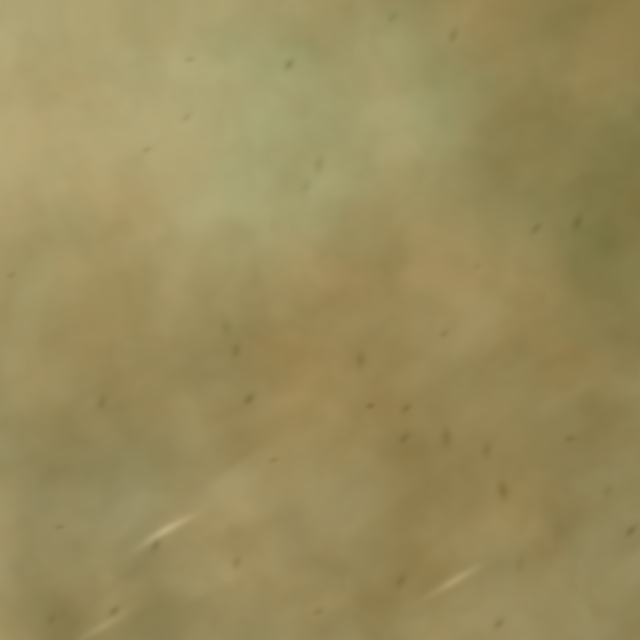
Write a WebGL 1 fragment shader that draws this texture.

```glsl
precision highp float;
// Soft, weathered olive-tan surface with cloudy stains, small specks and pale scratches.

uniform vec2 u_resolution;

#define BASE_COLOR vec3(0.616, 0.560, 0.374)
#define WARM_SHIFT vec3(0.045, -0.015, -0.020)
#define GREY_SHIFT vec3(-0.010, -0.004, 0.022)
#define CLOUD_SCALE 3.2
#define CLOUD_CONTRAST 0.105
#define FIBRE_CONTRAST 0.045
#define FIBRE_ANGLE 0.55
#define SPECK_CELLS 15.0
#define SPECK_CHANCE 0.13
#define SPECK_DEPTH 0.075
#define SCRATCH_LIGHT 0.115

vec4 hash4(vec2 cell) {
    vec4 phase = vec4(dot(cell, vec2(127.1, 311.7)), dot(cell, vec2(269.5, 183.3)),
                      dot(cell, vec2(419.2, 371.9)), dot(cell, vec2(71.7, 237.1)));
    return fract(sin(phase) * 43758.5);
}

mat2 rotation(float angle) {
    float c = cos(angle), s = sin(angle);
    return mat2(c, -s, s, c);
}

// Smooth cellular noise: two independent fields, each centred on zero.
vec2 blotches(vec2 p) {
    vec2 cell = floor(p), local = fract(p);
    vec2 sum = vec2(0.0);
    float total = 0.001;
    for (int y = -1; y <= 1; y++) {
        for (int x = -1; x <= 1; x++) {
            vec2 offset = vec2(float(x), float(y));
            vec4 h = hash4(cell + offset);
            vec2 d = offset + 0.15 + 0.7 * h.xy - local;
            float w = max(0.0, 1.0 - dot(d, d) / 1.32);
            w *= w * w;
            sum += w * (h.zw - 0.5);
            total += w;
        }
    }
    return sum / total;
}

// Layers of blotches: x is tone, y is tint.
vec2 clouds(vec2 p) {
    vec2 sum = vec2(0.0);
    float weight = 1.0;
    for (int i = 0; i < 5; i++) {
        sum += weight * blotches(p);
        p = rotation(0.6) * p * 2.07 + vec2(17.3, 9.1);
        weight *= 0.6;
    }
    return sum;
}

// Sparse, slightly elongated soft spots.
float specks(vec2 p) {
    vec2 cell = floor(p), local = fract(p);
    float amount = 0.0;
    for (int y = -1; y <= 1; y++) {
        for (int x = -1; x <= 1; x++) {
            vec2 offset = vec2(float(x), float(y));
            vec4 h = hash4(cell + offset + 53.0);
            vec2 d = rotation(0.2 + 1.6 * h.w) * (offset + 0.15 + 0.7 * h.xy - local);
            float size = mix(0.07, 0.14, h.w);
            d /= size * vec2(1.5, 0.9);
            float present = step(h.z, SPECK_CHANCE) * mix(0.4, 1.0, h.x);
            amount += present * exp(-dot(d, d));
        }
    }
    return amount;
}

// A few oblique scratches near the lower edge, each with a faint trail.
float scratches(vec2 p) {
    float amount = 0.0;
    for (int i = 0; i < 3; i++) {
        float n = float(i);
        vec2 center = vec2(fract(0.26 + 0.45 * n), 0.17 - 0.075 * n);
        vec2 d = rotation(FIBRE_ANGLE) * (p - center);
        vec2 core = d / vec2(0.040, 0.0065);
        vec2 trail = (d + vec2(0.035, 0.0)) / vec2(0.065, 0.016);
        float strength = 1.0 - 0.25 * n;
        amount += strength * (exp(-dot(core, core)) + 0.25 * exp(-dot(trail, trail)));
    }
    return amount;
}

void main() {
    vec2 p = gl_FragCoord.xy / u_resolution;
    vec2 warp = blotches(p * 9.0 + 31.0);
    vec2 cloud = clouds((p + 0.035 * warp) * CLOUD_SCALE + 4.0);
    float low = 1.0 - smoothstep(0.2, 0.6, p.y);

    // Broad light from the upper left, then stains and oblique fibres.
    float tone = 0.04 * (0.5 - p.x) + 0.07 * (1.0 - p.x) * (1.0 - low) - 0.021;
    tone += CLOUD_CONTRAST * cloud.x;
    vec2 along = rotation(FIBRE_ANGLE) * (p + 0.02 * warp);
    tone += FIBRE_CONTRAST * mix(0.25, 1.0, low) * blotches(along * vec2(8.0, 27.0)).x;

    // Fine marks.
    vec2 bent = p + 0.008 * warp;
    tone -= SPECK_DEPTH * specks(bent * SPECK_CELLS);
    tone += SCRATCH_LIGHT * scratches(bent);

    vec3 color = BASE_COLOR + tone;
    color += WARM_SHIFT * cloud.y * mix(1.0, 0.6, low);
    color += GREY_SHIFT * low * (0.5 - cloud.y);
    gl_FragColor = vec4(color, 1.0);
}
```
